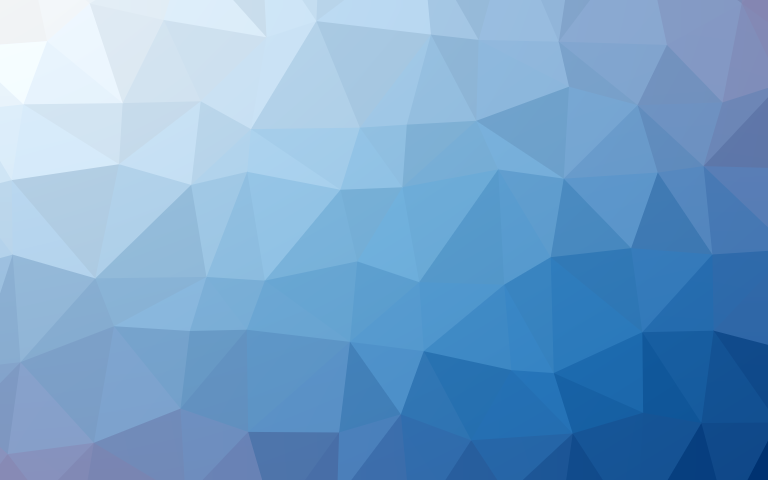
A WebGL 1 fragment shader for this background:

```glsl
precision highp float;
// Low-poly background: a jittered triangle mesh, white to deep blue with mauve corners.

uniform vec2 u_resolution;

// Mesh layout, in cells across the canvas
const vec2 GRID_CELLS = vec2(10.0, 5.93);
const vec2 GRID_OFFSET = vec2(0.4, 0.62);
const float JITTER = 0.3;
const float SHADE_VARIATION = 0.035;
const float FACET_GRADIENT = 0.12;

// Main ramp, from the top left to the bottom right
const vec3 WHITE = vec3(1.0, 1.0, 1.0);
const vec3 PALE_BLUE = vec3(0.78, 0.87, 0.94);
const vec3 SKY_BLUE = vec3(0.42, 0.67, 0.84);
const vec3 STRONG_BLUE = vec3(0.12, 0.44, 0.71);
const vec3 NAVY = vec3(0.02, 0.22, 0.47);

// Tint towards the other two corners, light end and dark end
const vec3 TINT_LIGHT = vec3(0.42, 0.82, 1.0);
const vec3 TINT_DARK = vec3(0.62, 0.24, 0.40);

vec2 hash2(vec2 p) {
  vec2 q = vec2(dot(p, vec2(127.1, 311.7)), dot(p, vec2(269.5, 183.3)));
  return fract(sin(q) * 43758.5);
}

// Smooth colour field that the facets sample
vec3 gradientColor(vec2 uv) {
  uv = clamp(uv, 0.0, 1.0);
  float along = 0.5 * (uv.x + 1.0 - uv.y);
  float across = uv.x + uv.y - 1.0;
  float t = along * 4.0;
  vec3 color = mix(WHITE, PALE_BLUE, clamp(t, 0.0, 1.0));
  color = mix(color, SKY_BLUE, clamp(t - 1.0, 0.0, 1.0));
  color = mix(color, STRONG_BLUE, clamp(t - 2.0, 0.0, 1.0));
  color = mix(color, NAVY, clamp(t - 3.0, 0.0, 1.0));
  return mix(color, mix(TINT_LIGHT, TINT_DARK, along), across * across);
}

vec2 meshVertex(vec2 id) {
  return id + (hash2(id) - 0.5) * 2.0 * JITTER;
}

// Signed distance to the line a-b, positive on its left
float edgeDistance(vec2 p, vec2 a, vec2 b) {
  vec2 e = normalize(b - a);
  return e.x * (p.y - a.y) - e.y * (p.x - a.x);
}

// Facet colour in rgb times its smooth coverage, coverage in alpha
vec4 facet(vec2 p, vec2 a, vec2 b, vec2 c, float pixel) {
  float inside = min(edgeDistance(p, a, b),
                     min(edgeDistance(p, b, c), edgeDistance(p, c, a)));
  float coverage = clamp(0.5 + inside / pixel, 0.0, 1.0);
  vec2 center = (a + b + c) / 3.0;
  vec2 samplePoint = mix(center, p, FACET_GRADIENT);
  vec3 color = gradientColor((samplePoint + GRID_OFFSET) / GRID_CELLS);
  color += (hash2(center).x - 0.5) * 2.0 * SHADE_VARIATION;
  return vec4(color, 1.0) * coverage;
}

void main() {
  vec2 uv = gl_FragCoord.xy / u_resolution;
  vec2 p = uv * GRID_CELLS - GRID_OFFSET;
  float pixel = GRID_CELLS.y / u_resolution.y;
  vec2 baseCell = floor(p);

  // A faint base keeps the weighted sum defined everywhere
  vec4 sum = vec4(gradientColor(uv), 1.0) * 0.001;

  // Split each nearby cell along its shorter diagonal
  for (int j = -1; j <= 1; j++) {
    for (int i = -1; i <= 1; i++) {
      vec2 id = baseCell + vec2(float(i), float(j));
      vec2 a = meshVertex(id);
      vec2 b = meshVertex(id + vec2(1.0, 0.0));
      vec2 c = meshVertex(id + vec2(1.0, 1.0));
      vec2 d = meshVertex(id + vec2(0.0, 1.0));
      if (distance(a, c) < distance(b, d)) {
        sum += facet(p, a, b, c, pixel) + facet(p, a, c, d, pixel);
      } else {
        sum += facet(p, a, b, d, pixel) + facet(p, b, c, d, pixel);
      }
    }
  }

  gl_FragColor = vec4(clamp(sum.rgb / sum.a, 0.0, 1.0), 1.0);
}
```
